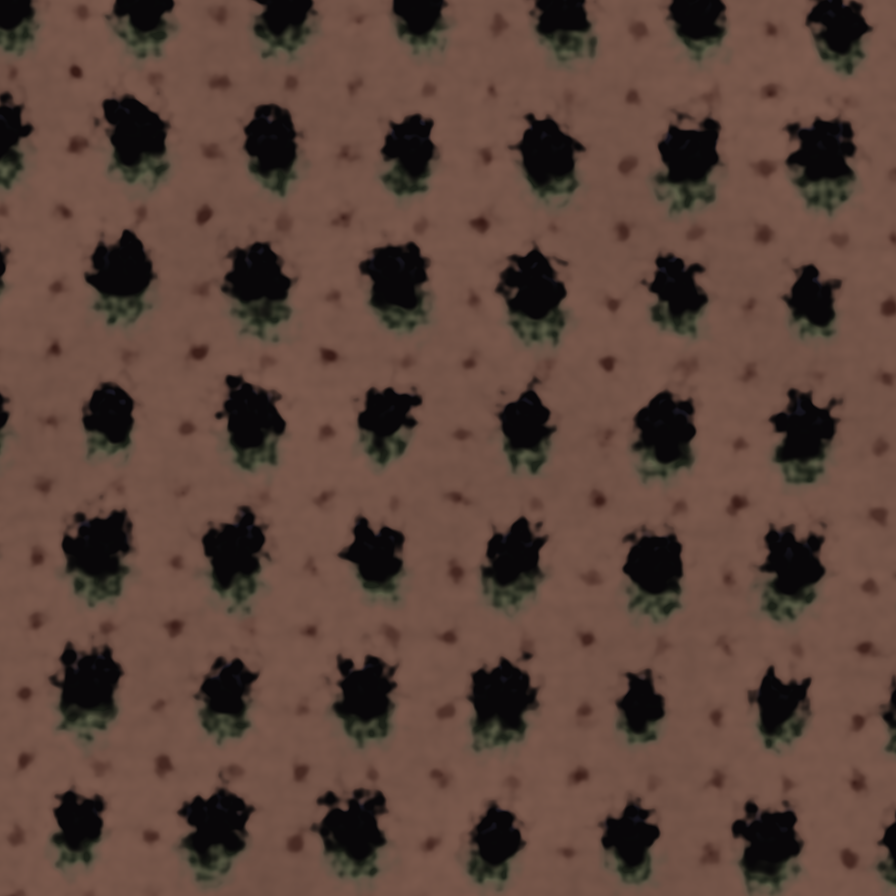
Reproduce this texture procedurally as a three.js fragment shader.

```glsl
// Aerial view of an orchard: ragged trees with dark shadows and small stumps on red soil.
varying vec2 vUv;

#define FIRST_TREE vec2(0.1615, 0.993)
#define COLUMN_STEP vec2(0.1543, -0.0046)
#define ROW_STEP vec2(0.0124, 0.153)
#define SHADOW_RADII vec2(0.0325, 0.038)
#define CROWN_RADII vec2(0.031, 0.036)
#define STUMP_RADIUS 0.0075
#define EDGE_SOFTNESS 0.0058
#define SOIL vec3(0.45, 0.328, 0.28)
#define SHADOW vec3(0.03, 0.025, 0.03)
#define LEAF_DARK vec3(0.12, 0.14, 0.10)
#define LEAF_LIGHT vec3(0.36, 0.37, 0.28)
#define STUMP vec3(0.21, 0.10, 0.08)

vec2 hash2(vec2 p) {
  vec3 q = fract(p.xyx * vec3(0.1031, 0.1030, 0.0973));
  q += dot(q, q.yzx + 33.33);
  return fract((q.xx + q.yz) * q.zy);
}

// Gradient noise, roughly -0.7 to 0.7
float corner(vec2 cell, vec2 offset, vec2 f) {
  float angle = 6.2832 * hash2(cell + offset).x;
  return dot(vec2(cos(angle), sin(angle)), f - offset);
}

float noise(vec2 p) {
  vec2 i = floor(p), f = fract(p);
  vec2 w = f * f * f * (f * (f * 6.0 - 15.0) + 10.0);
  float low = mix(corner(i, vec2(0.0), f), corner(i, vec2(1.0, 0.0), f), w.x);
  float high = mix(corner(i, vec2(0.0, 1.0), f), corner(i, vec2(1.0), f), w.x);
  return mix(low, high, w.y);
}

float ellipse(vec2 p, vec2 radii) {
  return (length(p / radii) - 1.0) * min(radii.x, radii.y);
}

float fill(float d, float softness) {
  return 1.0 - smoothstep(-softness, softness, d);
}

vec2 gridToCanvas(vec2 g) {
  return FIRST_TREE + g.x * COLUMN_STEP + g.y * ROW_STEP;
}

vec2 canvasToGrid(vec2 p) {
  vec2 q = p - FIRST_TREE;
  float det = COLUMN_STEP.x * ROW_STEP.y - COLUMN_STEP.y * ROW_STEP.x;
  return vec2(q.x * ROW_STEP.y - q.y * ROW_STEP.x,
              q.y * COLUMN_STEP.x - q.x * COLUMN_STEP.y) / det;
}

// Dark core in a wide reddish stain
float stump(vec2 p, vec2 g, float wobble, float strength) {
  vec2 h = hash2(g * 37.0 + 211.0);
  vec2 center = gridToCanvas(g) + (h - 0.5) * 0.008;
  float d = length(p - center) - STUMP_RADIUS * mix(0.7, 1.05, h.x) + wobble * 0.5;
  float mark = 0.7 * fill(d, 0.0065) + 0.3 * fill(d - 0.004, 0.011);
  return mark * strength * mix(0.6, 1.0, h.y);
}

void main() {
  vec2 p = vUv;
  float coarse = noise(p * 46.0 + 7.0);
  float fine = noise(p * 88.0 + 31.0);
  float wobble = 0.019 * coarse + 0.010 * fine;

  // Soil with broad patches and faint streaks
  vec3 color = SOIL * (1.0 + 0.07 * noise(p * 5.0) + 0.05 * coarse
             + 0.03 * noise(p * vec2(12.0, 70.0)) + 0.03 * fine);

  vec2 home = floor(canvasToGrid(p) + 0.5);
  for (int j = -1; j <= 1; j++) {
    for (int i = -1; i <= 1; i++) {
      vec2 cell = home + vec2(float(i), float(j));
      vec2 h = hash2(cell + 71.0), k = hash2(cell + 137.0);

      // Stumps beside, above and diagonal to each tree
      float stumps = stump(p, cell + vec2(-0.435, 0.48), wobble, 1.0);
      stumps = max(stumps, stump(p, cell + vec2(-0.44, -0.05), wobble, 0.85));
      stumps = max(stumps, stump(p, cell + vec2(0.115, 0.465), wobble, 0.55));
      color = mix(color, STUMP, stumps);

      // Tree frame: jittered, scaled and slightly slanted
      float size = mix(0.72, 1.04, sqrt(h.x));
      vec2 q = (p - gridToCanvas(cell) - (k - 0.5) * vec2(0.006, 0.012)) / size;
      q.x += (h.y - 0.45) * 0.3 * q.y;

      // Leafy crown fading through a pale fringe into the soil
      float crown = ellipse(q + vec2(0.0, 0.018), CROWN_RADII) + wobble * 0.7;
      color = mix(color, vec3(0.37, 0.325, 0.27), 0.85 * fill(crown - 0.006, 0.010));
      float light = 0.35 + 1.1 * fine + 0.6 * coarse - 12.0 * (q.y + 0.03);
      vec3 leaf = mix(LEAF_DARK, LEAF_LIGHT, clamp(light, 0.0, 1.0));
      color = mix(color, leaf, fill(crown + 0.003, 0.007));

      // Cast shadow, notched at its top, breaking up into the leaves below
      float notch = (q.x - (k.x - 0.5) * 0.03) / 0.009;
      float shade = ellipse(q - vec2(0.0, 0.012), SHADOW_RADII) + wobble;
      shade += 0.016 * k.y * exp(-notch * notch) * smoothstep(0.005, 0.04, q.y);
      shade -= 0.012 * fine * smoothstep(0.0, -0.025, q.y);
      float sheen = smoothstep(0.1, 0.5, fine) * smoothstep(0.0, 0.04, q.y);
      vec3 dark = mix(SHADOW, vec3(0.14, 0.13, 0.20), 0.6 * sheen);
      color = mix(color, color * vec3(0.78, 0.74, 0.74), 0.75 * fill(shade - 0.007, 0.010));
      color = mix(color, dark, fill(shade, EDGE_SOFTNESS));
    }
  }
  gl_FragColor = vec4(color, 1.0);
}
```
